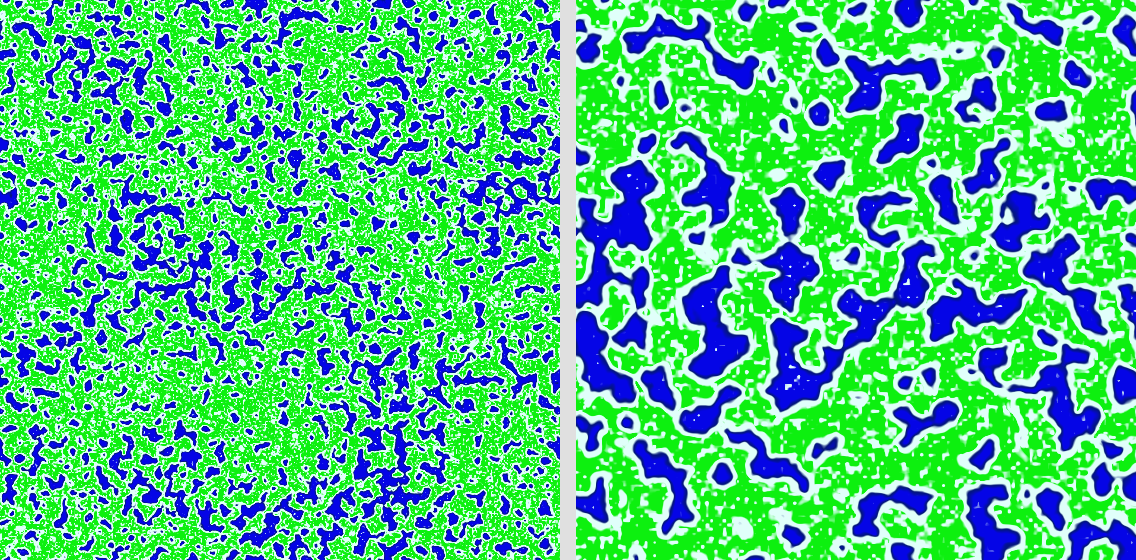
Left: the whole. Right: its middle third, enlarged.
Reproduce this texture procedurally as a WebGL 1 fragment shader.

```glsl
precision highp float;
// Irregular blue islets with pale ragged rims on a green ground of white grain.
// Wrapping gradient noise is thresholded into islets; its slope turns height into
// distance for even rims, and a fine wrapping grain frays edges and adds specks.
uniform vec2 u_resolution;

float hash(vec2 p) {
  vec3 q = fract(vec3(p.xyx) * 0.1031);
  q += dot(q, q.yzx + 33.33);
  return fract((q.x + q.y) * q.z);
}

// Lattice hash that repeats after a whole number of cells
float wrapHash(vec2 cell, float period, float seed) {
  return hash(floor(mod(cell + 0.5, period)) + seed);
}

float slopeAt(vec2 cell, vec2 offset, float period, float seed) {
  float angle = 6.28318 * wrapHash(cell, period, seed);
  return dot(vec2(cos(angle), sin(angle)), offset);
}

float gradientNoise(vec2 uv, float period, float seed) {
  vec2 p = uv * period + fract(seed * 0.37);
  vec2 c = floor(p), f = p - c;
  vec2 w = f * f * f * (f * (f * 6.0 - 15.0) + 10.0);
  vec2 e = vec2(1.0, 0.0);
  float low = mix(slopeAt(c, f, period, seed), slopeAt(c + e, f - e, period, seed), w.x);
  float high = mix(slopeAt(c + e.yx, f - e.yx, period, seed),
                   slopeAt(c + 1.0, f - 1.0, period, seed), w.x);
  return mix(low, high, w.y);
}

float grainNoise(vec2 uv, float period, float seed) {
  vec2 p = uv * period;
  vec2 c = floor(p), f = p - c;
  vec2 w = f * f * (3.0 - 2.0 * f);
  vec2 e = vec2(1.0, 0.0);
  return mix(mix(wrapHash(c, period, seed), wrapHash(c + e, period, seed), w.x),
             mix(wrapHash(c + e.yx, period, seed), wrapHash(c + 1.0, period, seed), w.x), w.y);
}

// Islet height: broad drift in density, main shapes, smaller irregularities
float isletHeight(vec2 uv) {
  return 0.36 * gradientNoise(uv, 5.0, 11.0)
       + gradientNoise(uv, 43.0, 137.0)
       + 0.5 * gradientNoise(uv, 79.0, 271.0) - 0.2;
}

void main() {
  vec2 uv = gl_FragCoord.xy / u_resolution;
  float soft = max(0.0007, 0.45 / u_resolution.y);

  // Approximate distance to the islet shore, positive inside
  vec2 stepSize = vec2(0.0012, 0.0);
  float height = isletHeight(uv);
  vec2 slope = vec2(isletHeight(uv + stepSize) - height,
                    isletHeight(uv + stepSize.yx) - height) / stepSize.x;
  float shore = height / max(length(slope), 15.0);
  shore += 0.0026 * (grainNoise(uv, 256.0, 503.0) - 0.5);

  // Green ground with white grain, thicker far from the islets
  float grain = grainNoise(uv, 384.0, 911.0);
  float sparse = smoothstep(-0.25, -0.7, height);
  float speck = smoothstep(0.61, 0.85, grain + 0.06 * sparse);
  vec3 green = vec3(0.05, 0.94, 0.06);
  vec3 white = vec3(0.88, 1.0, 0.98);
  vec3 color = mix(green, white, speck);

  // Pale rim, then blue islets that darken toward the shore
  color = mix(color, white, smoothstep(-soft, soft, shore + 0.0036));
  vec3 blue = mix(vec3(0.01, 0.09, 0.46), vec3(0.02, 0.02, 0.9), smoothstep(0.0, 0.0035, shore));
  float hole = smoothstep(0.82, 0.93, grain) * smoothstep(0.15, 0.4, height);
  color = mix(color, mix(blue, white, hole), smoothstep(-soft, soft, shore));

  gl_FragColor = vec4(color, 1.0);
}
```
